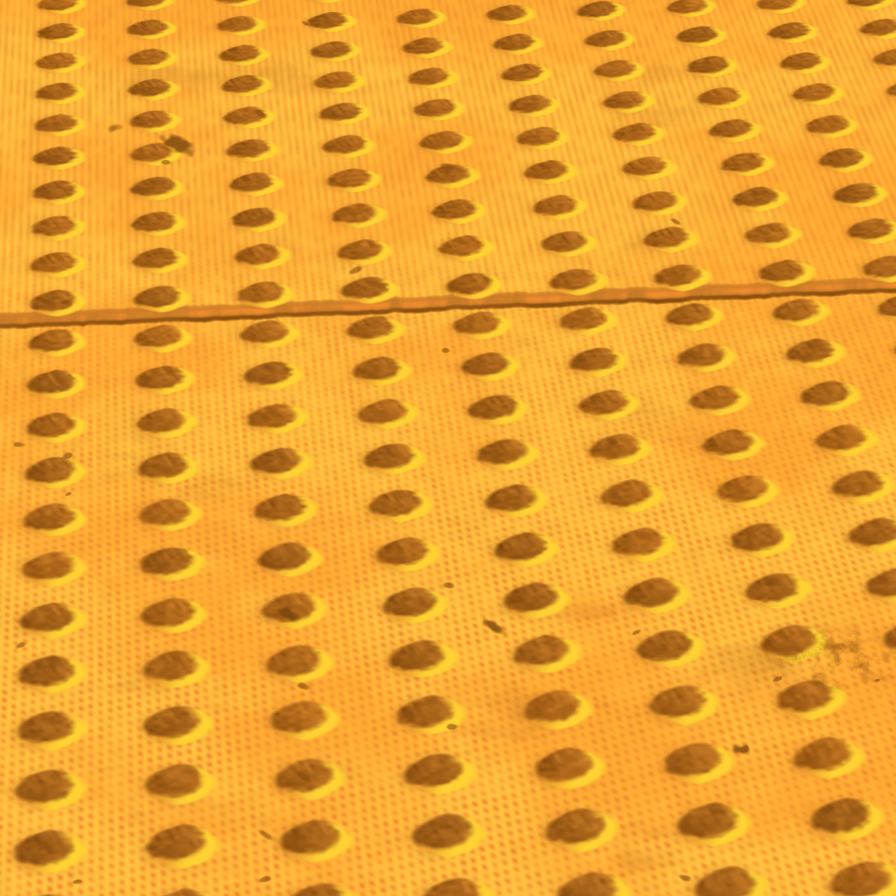
Reproduce this texture procedurally as a WebGL 1 fragment shader.

```glsl
precision highp float;

uniform vec2 u_resolution;

const vec3 PALE = vec3(1.00, 0.75, 0.25);
const vec3 ORANGE = vec3(1.00, 0.67, 0.20);
const vec3 GROOVE = vec3(0.94, 0.55, 0.18);
const vec3 TAN = vec3(0.78, 0.48, 0.15);
const vec3 BROWN = vec3(0.52, 0.29, 0.05);
const vec3 YELLOW = vec3(1.00, 0.82, 0.20);

const float HORIZON = 1.875;        // distance of the horizon above the canvas
const float TILT = 0.041;           // rise of the rows to the right
const float VANISH_X = 0.0961;
const float COLUMN_SCALE = 0.0525;  // column spacing per unit of depth
const float COLUMN_SHIFT = 0.27;
const float ROW_SCALE = 112.393;
const float ROW_SHIFT = 39.776;
const vec2 DOME_RADIUS = vec2(0.27, 0.34);
const float DOME_SOFTNESS = 0.2;
const vec2 PITS = vec2(13.0, 7.0);  // tread marks per cell
const float SEAM_DEPTH = 2.239;
const float SEAM_WIDTH = 0.016;
const vec2 STAIN = vec2(0.93, 0.265);

float hash(vec2 p) {
  return fract(sin(dot(p, vec2(127.1, 311.7))) * 43758.5453);
}

float noise(vec2 p) {
  vec2 i = floor(p), f = fract(p);
  f = f * f * (3.0 - 2.0 * f);
  return mix(mix(hash(i), hash(i + vec2(1.0, 0.0)), f.x),
             mix(hash(i + vec2(0.0, 1.0)), hash(i + 1.0), f.x), f.y);
}

float fbm(vec2 p) {
  float sum = 0.0, gain = 0.5;
  for (int i = 0; i < 4; i++) {
    sum += gain * noise(p);
    p = p * 2.1 + 7.3;
    gain *= 0.5;
  }
  return sum;
}

// Rows of small dashes that merge into stripes far away
float tread(vec2 grid, float depth) {
  vec2 q = grid * PITS;
  float stagger = 0.5 * mod(floor(q.x + 0.5), 2.0);
  float stripe = 0.5 + 0.5 * cos(6.2832 * q.x);
  float dash = 0.5 + 0.5 * cos(6.2832 * (q.y + stagger + 0.3 * q.x));
  float near = 0.8 * smoothstep(2.05, 2.6, depth);
  float period = COLUMN_SCALE * depth * u_resolution.x / PITS.x;
  float wear = 0.5 + 0.9 * noise(q * 0.6);
  return mix(0.25, wear * stripe * mix(0.5, dash, near), smoothstep(1.5, 3.0, period));
}

// Scattered crumbs, at most one per square
float debris(vec2 p, float count, float chance) {
  vec2 id = floor(p * count);
  vec2 spot = 0.3 + 0.4 * vec2(hash(id + 3.1), hash(id + 8.7));
  vec2 d = (fract(p * count) - spot) / count;
  d.y += d.x * (hash(id + 5.3) - 0.4);
  float size = mix(0.04, 0.1, hash(id + 1.9)) / count;
  float ragged = 0.7 * (noise(p * 150.0) - 0.5) * size;
  float r = length(d * vec2(0.65, 1.3)) + ragged;
  return step(1.0 - chance, hash(id)) * (1.0 - smoothstep(0.5 * size, 1.3 * size, r));
}

// Shaded crown pushed to the upper left, lit crescent at the lower right
vec3 domeColor(vec2 d, vec2 id) {
  float scratch = noise(vec2(d.x * 7.0 + d.y * 2.5, d.y * 1.8) + id * 17.0);
  float grain = noise(d * 5.0 + id * 23.0);
  float body = 0.5 + 0.35 * d.x + 0.1 * d.y + 0.55 * (scratch - 0.5) * smoothstep(-0.4, 0.5, d.y);
  vec3 crown = mix(BROWN, TAN, clamp(body + 0.35 * (grain - 0.4), 0.0, 1.0));
  crown *= 0.96 + 0.1 * hash(id);
  vec3 crescent = mix(ORANGE * 0.93, YELLOW, smoothstep(-0.5, 0.45, d.x - 0.3 * d.y));
  float edge = length((d - vec2(-0.2, 0.2)) / vec2(0.9, 0.86)) + 0.12 * (grain - 0.5);
  return mix(crown, crescent, smoothstep(0.72, 1.08, edge) * smoothstep(-0.75, -0.1, d.x - d.y));
}

void main() {
  vec2 p = gl_FragCoord.xy / u_resolution;
  float pixel = 1.0 / min(u_resolution.x, u_resolution.y);

  // Ground plane in perspective, one unit per dome
  float depth = 1.0 - p.y + TILT * (p.x - 0.0625) + HORIZON;
  vec2 grid = vec2((p.x - VANISH_X) / (COLUMN_SCALE * depth) + COLUMN_SHIFT,
                   ROW_SCALE / depth - ROW_SHIFT);

  // Sheet with tread and faint grime
  vec3 color = mix(PALE, ORANGE, smoothstep(0.3, 0.7, fbm(p * vec2(6.0, 10.0))));
  color = mix(color, GROOVE, 0.9 * tread(grid, depth));
  color = mix(color, TAN, 0.3 * smoothstep(0.6, 0.85, fbm(p * vec2(7.0, 22.0) + 31.0)));
  color *= 0.985 + 0.05 * noise(p * 120.0);

  // Seam: worn ledge over a dark gap
  float wear = fbm(p * vec2(45.0, 14.0));
  float ledge = (SEAM_DEPTH - depth + 0.005 * (wear - 0.5)) / SEAM_WIDTH;
  float band = smoothstep(-0.2, 0.15, ledge) * (1.0 - smoothstep(0.7, 1.2, ledge));
  vec3 ledgeColor = mix(TAN, GROOVE, smoothstep(0.15, 0.5, ledge) * smoothstep(0.2, 0.7, wear));
  color = mix(color, ledgeColor, band);
  float gap = 1.0 - smoothstep(0.04, 0.26, abs(ledge - 0.08));
  color = mix(color, BROWN, gap * (0.6 + 0.5 * wear));
  color = mix(color, TAN, 0.6 * (1.0 - smoothstep(0.05, 0.25, abs(ledge - 0.85))));

  // Dome nearest to this point, upright on the canvas
  vec2 id = floor(grid + 0.5);
  float domeDepth = ROW_SCALE / (id.y + ROW_SHIFT);
  float spacing = COLUMN_SCALE * domeDepth;
  float rise = domeDepth * domeDepth / ROW_SCALE;
  float domeX = VANISH_X + (id.x - COLUMN_SHIFT) * spacing;
  vec2 d = vec2((p.x - domeX) / spacing, (domeDepth - depth) / rise) / DOME_RADIUS;
  float rim = pow(abs(d.x), 1.4) + d.y * d.y + 0.12 * (noise(d * 3.0 + id * 9.0) - 0.5);
  float soft = max(DOME_SOFTNESS, 1.5 * pixel / (rise * DOME_RADIUS.y));
  float shadow = 1.0 - smoothstep(0.6, 1.3, length(d + vec2(0.2, 0.0)));
  color = mix(color, TAN, 0.35 * shadow);
  color = mix(color, domeColor(d, id), 1.0 - smoothstep(1.0 - soft, 1.0 + soft, rim));

  // Gritty stain and loose crumbs
  float stain = 1.0 - smoothstep(0.3, 1.0, length((p - STAIN) / vec2(0.10, 0.045)));
  color = mix(color, BROWN, 0.6 * stain * smoothstep(0.3, 0.8, fbm(p * 90.0)));
  color = mix(color, BROWN * 0.9, 0.8 * debris(p, 8.0, 0.09));
  color = mix(color, BROWN, 0.6 * debris(p + 0.37, 19.0, 0.06));

  gl_FragColor = vec4(color, 1.0);
}
```
